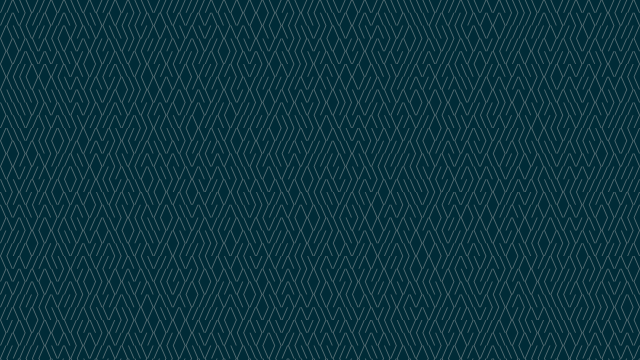
This pattern is drawn by a Shadertoy shader. Its source:

```glsl
// A maze of thin slanted strokes: each tall cell holds one diagonal, leaning
// left or right by a hash of its index, so that neighbours link into zigzags
// and diamonds. Strokes are box filtered: exact across, sampled down the pixel.

const float COLUMNS = 100.0;        // cells across the canvas width
const float CELL_ASPECT = 2.0;      // cell height / cell width
const float STROKE_WIDTH = 0.145;   // horizontal width, in cell widths
const float LEAN_CHANCE = 0.5;      // share of strokes that rise to the right
const int SUB_ROWS = 4;             // vertical samples per pixel
const vec3 GROUND_COLOR = vec3(0.0, 0.169, 0.214);
const vec3 STROKE_COLOR = vec3(0.345, 0.435, 0.46);

// Integer hash of a cell index, in 0..1
float hashCell(ivec2 cell) {
    uvec2 q = uvec2(cell + 4096) * uvec2(1597u, 3571u);
    uint h = (q.x ^ (q.y << 11)) * 73529u;
    h = (h ^ (h >> 15)) * 48271u;
    h = (h ^ (h >> 13)) * 69621u;
    h ^= h >> 16;
    return float(h & 65535u) / 65536.0;
}

// Centre of a cell's stroke at height t (0 top, 1 bottom), kept inside the cell
float strokeCentre(ivec2 cell, float t) {
    float along = hashCell(cell) < LEAN_CHANCE ? 1.0 - t : t;
    return float(cell.x) + mix(0.5 * STROKE_WIDTH, 1.0 - 0.5 * STROKE_WIDTH, along);
}

// Share of a horizontal span that is covered by strokes
float spanCoverage(vec2 p, float span) {
    ivec2 cell = ivec2(floor(p));
    float t = fract(p.y);
    float covered = 0.0;
    for (int i = -1; i <= 1; i++) {
        float offset = abs(p.x - strokeCentre(cell + ivec2(i, 0), t));
        float overlap = 0.5 * (span + STROKE_WIDTH) - offset;
        covered += clamp(overlap, 0.0, min(span, STROKE_WIDTH));
    }
    return min(covered / span, 1.0);
}

void mainImage(out vec4 fragColor, in vec2 fragCoord) {
    // Cell units, with rows counted down from the top edge
    float pixel = COLUMNS / iResolution.x;
    vec2 fromTop = vec2(fragCoord.x, iResolution.y - fragCoord.y);
    vec2 p = fromTop * pixel / vec2(1.0, CELL_ASPECT);

    // Average the coverage over the pixel height
    float coverage = 0.0;
    for (int i = 0; i < SUB_ROWS; i++) {
        float shift = (float(i) + 0.5) / float(SUB_ROWS) - 0.5;
        coverage += spanCoverage(p + vec2(0.0, shift * pixel / CELL_ASPECT), pixel);
    }
    coverage /= float(SUB_ROWS);

    fragColor = vec4(mix(GROUND_COLOR, STROKE_COLOR, coverage), 1.0);
}
```
